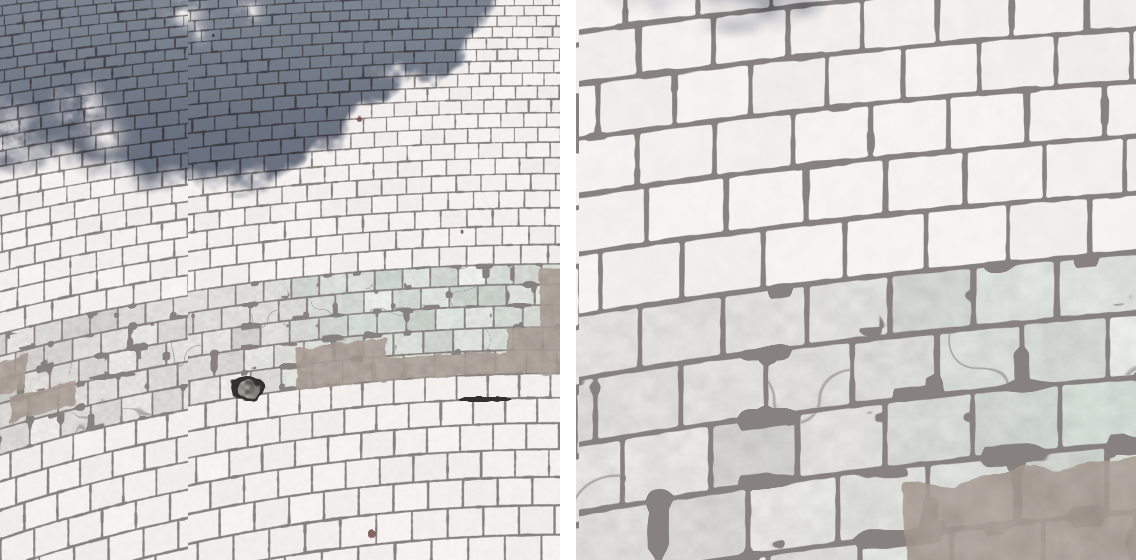
Left: the whole. Right: its middle third, enlarged.
This texture is drawn by a Shadertoy shader. Its source:

```glsl
// Arched rows of worn white tiles with a bare mortar band, under a soft tree shadow.

const float ROW_HEIGHT = 0.0175;   // row height at the top
const float ROW_GROWTH = 0.038;    // height gained per unit of depth
const float ROW_PHASE = 0.45;
const float TILE_WIDTH = 0.034;    // tile width at the top
const float WIDTH_GROWTH = 0.032;
const float SEAM_X = 0.335;        // vertical break in the tiling
const vec2 SEAM_SHIFT = vec2(0.012, -0.009);
const vec2 BAND_ROWS = vec2(19.0, 23.0);
const vec3 TILE = vec3(0.955, 0.940, 0.935);
const vec3 OLD_TILE = vec3(0.85, 0.845, 0.83);
const vec3 GREEN_TILE = vec3(0.82, 0.85, 0.82);
const vec3 GROUT = vec3(0.53, 0.51, 0.50);
const vec3 MORTAR = vec3(0.675, 0.635, 0.605);
const vec3 HOLE = vec3(0.20, 0.19, 0.18);
const vec3 STONE = vec3(0.50, 0.49, 0.47);
const vec3 LEAF = vec3(0.42, 0.26, 0.23);
const vec3 SHADE_TOP = vec3(0.51, 0.55, 0.605);
const vec3 SHADE_LOW = vec3(0.43, 0.465, 0.53);

// Sun flecks inside the shadow: x, depth, radius
const vec3 FLECKS[6] = vec3[6](
    vec3(0.145, 0.195, 0.038), vec3(0.01, 0.245, 0.050), vec3(0.19, 0.245, 0.026),
    vec3(0.33, 0.020, 0.026), vec3(0.445, 0.020, 0.018), vec3(0.355, 0.060, 0.014));
// Fallen leaves: x, depth, radius
const vec3 LEAVES[4] = vec3[4](
    vec3(0.642, 0.212, 0.005), vec3(0.664, 0.954, 0.008),
    vec3(0.825, 0.414, 0.003), vec3(0.381, 0.063, 0.003));

float hash(vec2 p) {
    return fract(sin(dot(p, vec2(127.1, 311.7))) * 43758.5453);
}

float noise(vec2 p) {
    vec2 i = floor(p), f = fract(p);
    f = f * f * (3.0 - 2.0 * f);
    return mix(mix(hash(i), hash(i + vec2(1, 0)), f.x),
               mix(hash(i + vec2(0, 1)), hash(i + vec2(1, 1)), f.x), f.y);
}

float fbm(vec2 p) {
    float sum = 0.0, amp = 0.53;
    for (int i = 0; i < 4; i++) {
        sum += amp * noise(p);
        p = p * 2.03 + 17.3;
        amp *= 0.5;
    }
    return sum;
}

float box(vec2 p, vec2 lo, vec2 hi) {
    vec2 q = abs(p - 0.5 * (lo + hi)) - 0.5 * (hi - lo);
    return length(max(q, 0.0)) + min(max(q.x, q.y), 0.0);
}

// Bare mortar where tiles are missing, in x and flattened depth
float mortarDistance(vec2 p) {
    float d = box(p, vec2(0.53, 0.628), vec2(1.2, 0.667));
    d = min(d, box(p, vec2(0.53, 0.595), vec2(0.69, 0.667)));
    d = min(d, box(p, vec2(0.905, 0.583), vec2(1.2, 0.667)));
    d = min(d, box(p, vec2(0.965, 0.480), vec2(1.2, 0.667)));
    d = min(d, box(p, vec2(0.03, 0.578), vec2(0.145, 0.618)));
    return min(d, box(p, vec2(-0.1, 0.515), vec2(0.06, 0.572)));
}

float shadowAmount(vec2 p) {
    float edge = min(0.30, 0.70 * (0.91 - p.x)) + 0.05 * exp(-pow((p.x - 0.79) / 0.06, 2.0));
    float soft = mix(0.032, 0.012, smoothstep(0.1, 0.6, p.x));
    float n = fbm(p * 11.0 + 3.0);
    float shadow = smoothstep(-soft, soft, edge + 0.14 * (n - 0.5) - p.y);
    for (int i = 0; i < 6; i++) {
        vec2 q = (p - FLECKS[i].xy) / FLECKS[i].z;
        shadow *= 1.0 - exp(-dot(q, q)) * smoothstep(0.2, 0.65, fbm(p * 30.0));
    }
    return shadow;
}

void mainImage(out vec4 fragColor, in vec2 fragCoord) {
    vec2 uv = fragCoord / iResolution.xy;
    vec2 p = vec2(uv.x, 1.0 - uv.y);   // y is depth from the top
    float aa = 0.8 / iResolution.y;

    // Flatten the arched rows, then count them with growing height
    vec2 s = p + SEAM_SHIFT * step(p.x, SEAM_X);
    s.y -= (0.06 + 0.10 * s.y) * (1.0 - s.x) * (1.0 - s.x);
    float v = log(1.0 + ROW_GROWTH * s.y / ROW_HEIGHT) / ROW_GROWTH + ROW_PHASE;
    float row = floor(v);
    float rowDepth = ROW_HEIGHT / ROW_GROWTH * (exp(ROW_GROWTH * (row + 0.5 - ROW_PHASE)) - 1.0);
    vec2 size = vec2(TILE_WIDTH + WIDTH_GROWTH * rowDepth, ROW_HEIGHT + ROW_GROWTH * s.y);
    float u = (s.x - 0.65) / size.x + 0.5 * mod(row, 2.0) + 0.3 * hash(vec2(row, 4.0));
    vec2 id = vec2(floor(u), row);
    float band = step(BAND_ROWS.x, row) * step(row, BAND_ROWS.y);

    // Tile shape with uneven joints and chipped edges in the band
    float joint = mix(0.0009, 0.0019, p.y) * (0.8 + 0.5 * hash(id + 9.0));
    float chip = smoothstep(0.64, 0.82, noise(p * 55.0)) * (0.0008 + 0.004 * band);
    vec2 q = abs(fract(vec2(u, v)) - 0.5) * size - 0.5 * size + joint + 0.0015;
    float d = length(max(q, 0.0)) + min(max(q.x, q.y), 0.0) - 0.0015 + chip;
    d += 0.0008 * (noise(p * 160.0) - 0.5);
    float gap = smoothstep(-aa, aa, d);

    // Tile colour, joints and hairline cracks
    vec3 old = mix(OLD_TILE, GREEN_TILE, smoothstep(0.4, 0.65, p.x));
    float age = band * (0.55 + 0.55 * hash(id + 2.0));
    vec3 col = mix(TILE, old, age) + (hash(id) - 0.5) * (0.025 + 0.06 * band);
    col += (fbm(p * 130.0) - 0.5) * (0.03 + 0.06 * band);
    float crack = smoothstep(0.025, 0.0, abs(noise(p * 28.0) - 0.5)) * band * step(0.8, hash(id + 5.0));
    col = mix(col, GROUT, max(gap, 0.6 * crack));

    // Mortar patches with faint joint marks
    float bare = mortarDistance(s) + 0.014 * (fbm(p * 45.0) - 0.5);
    vec3 mortar = MORTAR + 0.10 * (fbm(p * 70.0) - 0.5) - 0.035 * gap;
    col = mix(col, mortar, smoothstep(aa, -aa, bare));

    // Broken hole holding a stone, and a dark split further right
    float rough = 0.5 * (noise(p * 90.0) - 0.5);
    float hole = length((p - vec2(0.440, 0.694)) / vec2(0.029, 0.023)) + rough;
    float stone = length((p - vec2(0.443, 0.695)) / vec2(0.019, 0.017)) + rough;
    float split = length((p - vec2(0.862, 0.713)) / vec2(0.052, 0.005)) + rough;
    col = mix(col, HOLE, smoothstep(1.05, 0.95, min(hole, split)));
    col = mix(col, STONE * (0.7 + 0.6 * noise(p * 120.0)), smoothstep(1.05, 0.9, stone));

    for (int i = 0; i < 4; i++) {
        float leaf = length((p - LEAVES[i].xy) * vec2(1.2, 1.0)) - LEAVES[i].z * (0.7 + 0.6 * noise(p * 200.0));
        col = mix(col, LEAF, 0.8 * smoothstep(aa, -aa, leaf));
    }

    // Bluish tree shadow over everything
    vec3 shade = mix(SHADE_TOP, SHADE_LOW, smoothstep(0.0, 0.28, p.y));
    col *= mix(vec3(1.0), shade, shadowAmount(p));
    fragColor = vec4(clamp(col, 0.0, 1.0), 1.0);
}
```
